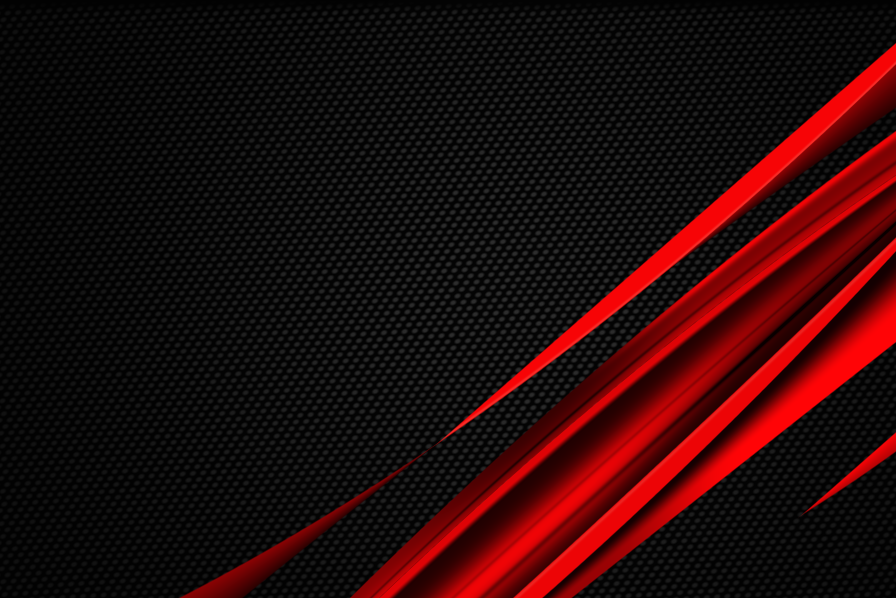
A WebGL 2 fragment shader for this background:

```glsl
#version 300 es
precision highp float;
uniform vec2 u_resolution;
out vec4 outColor;

// Height of p above a bowed line running from a to b
float above(vec2 p, vec2 a, vec2 b, float bow) {
  float t = (p.x - a.x) / (b.x - a.x);
  return p.y - mix(a.y, b.y, t) - 4.0 * bow * t * (1.0 - t);
}

float cover(float d) {
  float px = 1.2 / u_resolution.y;
  return smoothstep(-px, px, d);
}

// Area below the top edge and above the bottom edge
float band(float top, float bottom) {
  return cover(-top) * cover(bottom);
}

// Position across a band: 0 at the top, 1 at the bottom
float across(float top, float bottom) {
  return clamp(top / min(top - bottom, -0.001), 0.0, 1.0);
}

float ridge(float v, float center, float width) {
  float d = (v - center) / width;
  return exp(-d * d);
}

vec3 red(float k) {
  return vec3(k, 0.015 * k, 0.025 * k);
}

// Staggered rows of small slanted studs
float studs(vec2 p) {
  vec2 q = vec2(p.x + 0.12 * p.y, p.y - 0.06 * p.x) / vec2(0.0174, 0.0108);
  q.x += 0.5 * mod(floor(q.y), 2.0);
  vec2 c = fract(q) - 0.5;
  c.x -= 0.2 * c.y;
  return 1.0 - smoothstep(0.12, 0.5, length(c * vec2(1.15, 0.9)));
}

vec3 backdrop(vec2 p) {
  vec2 g = (p - vec2(0.86, 0.52)) / vec2(0.62, 0.6);
  float glow = exp(-dot(g, g));
  float light = 0.045 + 0.12 * glow;
  light *= smoothstep(0.0, 0.025, 1.0 - p.y);
  return vec3(0.006 + 0.008 * glow + light * studs(p));
}

void main() {
  vec2 p = gl_FragCoord.xy / u_resolution * vec2(1.5, 1.0);
  vec3 color = backdrop(p);

  // Upper blade with a dark underside
  vec2 tip = vec2(0.732, 0.258);
  float top = above(p, tip, vec2(1.5, 0.928), 0.0);
  float fold = above(p, tip, vec2(1.5, 0.892), -0.028);
  float under = above(p, tip, vec2(1.5, 0.82), 0.008);
  float v = across(fold, under);
  color = mix(color, red(mix(0.55, 0.16, v)), band(fold, under));
  vec3 face = red(0.97) + vec3(0.0, 0.16, 0.13) * ridge(fold, 0.003, 0.003);
  color = mix(color, face, band(top, fold));

  // Edges of the wide sheaf
  float rim = above(p, vec2(0.586, 0.0), vec2(1.5, 0.781), 0.03);
  float seam = above(p, vec2(0.635, 0.0), vec2(1.5, 0.707), 0.03);
  float stripTop = above(p, vec2(0.859, 0.0), vec2(1.5, 0.603), -0.005);
  float stripLow = above(p, vec2(0.908, 0.0), vec2(1.5, 0.58), -0.015);
  float base = above(p, vec2(0.957, 0.0), vec2(1.5, 0.428), 0.0);
  float right = smoothstep(0.95, 1.2, p.x);
  float left = 1.0 - smoothstep(0.6, 0.9, p.x);

  // Outer panel with a lit rim
  v = across(rim, seam);
  float k = mix(0.22 + 0.3 * left, 0.45, right) + 0.3 * v * v;
  k += 0.5 * right * ridge(v, 0.06, 0.14) - 0.25 * ridge(v, 0.72, 0.06);
  color = mix(color, red(k), band(rim, seam));

  // Broad hollow panel, bright along its middle and creased
  v = across(seam, stripTop);
  float fade = smoothstep(0.95, 1.4, p.x);
  k = 0.12 + mix(0.82, 0.38, fade) * ridge(v, mix(0.64, 0.5, fade), 0.24);
  k += 0.75 * (1.0 - smoothstep(0.06, 0.13, v));
  k -= 0.18 * ridge(v, 0.56, 0.02) + 0.3 * ridge(v, 0.77, 0.03);
  color = mix(color, red(clamp(k, 0.03, 0.95)), band(seam, stripTop));

  // Lower panel, rising from shade to full red
  v = across(stripLow, base);
  k = mix(0.08, mix(0.6, 1.0, smoothstep(1.0, 1.25, p.x)), smoothstep(0.08, 0.72, v));
  color = mix(color, red(k), band(stripLow, base));

  // Bright strip between the panels
  face = red(0.93) + vec3(0.0, 0.12, 0.1) * ridge(stripTop, -0.005, 0.004);
  color = mix(color, face, band(stripTop, stripLow));

  // Small blade at the right
  tip = vec2(1.344, 0.14);
  top = above(p, tip, vec2(1.5, 0.277), 0.0);
  under = above(p, tip, vec2(1.5, 0.245), -0.002);
  color = mix(color, red(mix(0.98, 0.7, across(top, under))), band(top, under));

  outColor = vec4(color, 1.0);
}
```
